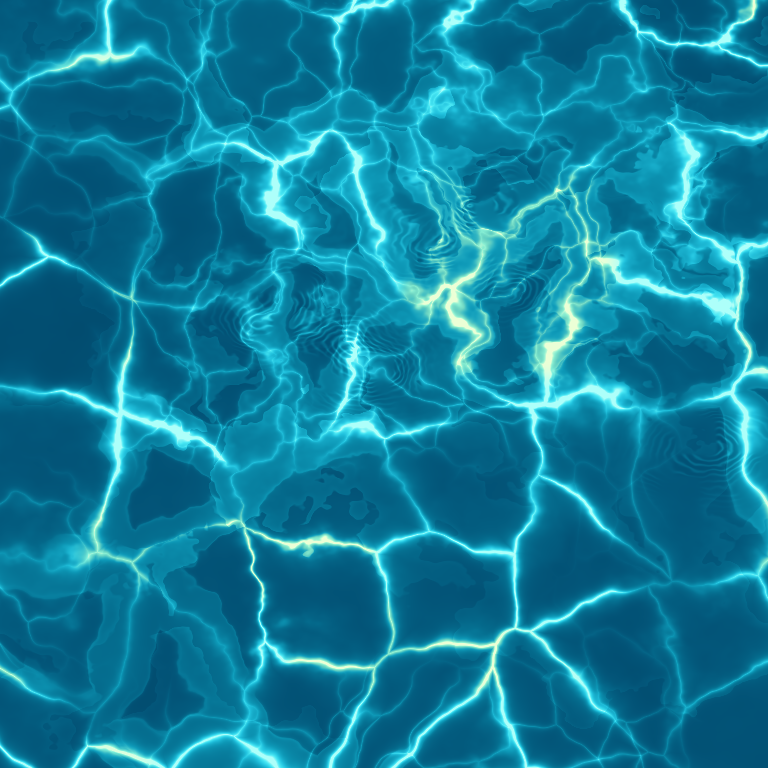
Reproduce this texture procedurally as a Shadertoy shader.

```glsl
// Sunlit pool water: a net of bright caustic lines over deep teal.
// Warped Voronoi borders give the net, noise contours give folded sheets of
// light, and scattered ring patches give fine surface ripples.

const float CELLS = 6.2;          // large net cells across the canvas
const float FINE_RATIO = 1.75;    // density of the fine net against the large
const float WARP = 0.75;          // bending of the lines, in cells
const float CORE_WIDTH = 0.025;   // bright thread, in cells
const float GLOW_WIDTH = 0.08;    // soft halo, in cells
const float RIPPLE_FREQ = 560.0;  // ring phase per canvas width
const int RIPPLE_PATCHES = 7;
const int TONES = 7;
const vec3 WARM_FRINGE = vec3(0.24, 0.02, -0.14);

// Water colours from shade to sparkle
const vec3 WATER[TONES] = vec3[TONES](
    vec3(0.004, 0.25, 0.385), vec3(0.01, 0.33, 0.47), vec3(0.02, 0.44, 0.57),
    vec3(0.05, 0.59, 0.71), vec3(0.13, 0.76, 0.87), vec3(0.29, 0.91, 0.96),
    vec3(0.68, 1.0, 0.98));

float hash(vec2 p) {
    return fract(sin(dot(p, vec2(127.1, 311.7))) * 43758.5453);
}

vec2 hash2(vec2 p) {
    return vec2(hash(p), hash(p + 37.3));
}

float noise(vec2 p) {
    vec2 i = floor(p), f = fract(p);
    f = f * f * f * (f * (f * 6.0 - 15.0) + 10.0);
    return mix(mix(hash(i), hash(i + vec2(1, 0)), f.x),
               mix(hash(i + vec2(0, 1)), hash(i + vec2(1, 1)), f.x), f.y);
}

float fbm(vec2 p) {
    float sum = 0.0, amp = 0.54;
    for (int i = 0; i < 4; i++) {
        sum += amp * noise(p);
        p = mat2(1.6, 1.2, -1.2, 1.6) * p + 9.7;
        amp *= 0.48;
    }
    return sum;
}

vec2 fbm2(vec2 p) {
    return vec2(fbm(p), fbm(p + 51.7)) - 0.5;
}

// Distance to the nearest Voronoi border, in cells
float borderDistance(vec2 p) {
    vec2 cell = floor(p), f = fract(p), nearest = vec2(0.0), home = vec2(0.0);
    float best = 9.0;
    for (int y = -1; y <= 1; y++)
    for (int x = -1; x <= 1; x++) {
        vec2 g = vec2(x, y), r = g + hash2(cell + g) - f;
        if (dot(r, r) < best) { best = dot(r, r); nearest = r; home = g; }
    }
    float d = 9.0;
    for (int y = -2; y <= 2; y++)
    for (int x = -2; x <= 2; x++) {
        vec2 g = home + vec2(x, y), r = g + hash2(cell + g) - f, gap = r - nearest;
        if (dot(gap, gap) > 1e-4) d = min(d, dot(0.5 * (r + nearest), normalize(gap)));
    }
    return d;
}

// Bright threads with ribbons of light whose width wanders
float causticNet(vec2 p, float power) {
    float d = borderDistance(p);
    float ribbon = 0.02 + 0.26 * smoothstep(0.5, 0.85, noise(p * 0.8 + 14.0));
    float thread = 0.65 * exp(-d / CORE_WIDTH) + 0.35 * exp(-d / GLOW_WIDTH);
    float sheet = smoothstep(ribbon + 0.012, ribbon - 0.012, d);
    float rim = exp(-abs(d - ribbon) / 0.018) * smoothstep(0.03, 0.1, ribbon);
    return power * thread + sheet * smoothstep(0.03, 0.12, ribbon) * 0.16 + 0.13 * rim;
}

// One-sided folds: a sharp contour that fades away behind its edge
float foldedSheet(vec2 p) {
    float h = fbm(p) - 0.54;
    return smoothstep(0.0, 0.012, h) * exp(-max(h, 0.0) * 9.0);
}

// Squashed, broken rings in scattered patches
float ripples(vec2 uv, vec2 bend) {
    float sum = 0.0;
    for (int i = 0; i < RIPPLE_PATCHES; i++) {
        vec2 seed = vec2(float(i) * 3.7, 8.3);
        vec2 centre = vec2(0.35, 0.38) + vec2(0.6, 0.55) * hash2(seed);
        float r = length((uv - centre) * vec2(1.0, 1.7) + bend * 0.05);
        float crest = pow(0.5 + 0.5 * sin(r * RIPPLE_FREQ), 2.0) - 0.3;
        sum += crest * exp(-r * r / 0.005);
    }
    return sum * smoothstep(0.3, 0.65, noise(uv * 38.0));
}

void mainImage(out vec4 fragColor, in vec2 fragCoord) {
    vec2 uv = fragCoord / iResolution.y;
    vec2 p = uv * CELLS;

    // Surface bending, rougher in choppy areas
    float chop = smoothstep(0.35, 0.75, noise(uv * 3.1 + 4.0));
    vec2 bend = fbm2(p * 0.9 + 3.0);
    vec2 fineBend = fbm2(p * vec2(2.6, 3.4) + 20.0);
    vec2 q = p + WARP * bend + fineBend * mix(0.12, 0.36, chop);

    // Add up the light
    float power = mix(0.3, 1.2, smoothstep(0.2, 0.8, noise(q * 1.3 + 7.0)));
    float light = 0.08 + 0.27 * fbm(p * 0.55 + bend) + 0.05 * fineBend.x;
    light += causticNet(q, power);
    float fineMask = smoothstep(0.4, 0.75, noise(p * 0.6 + 31.0));
    float fineD = borderDistance(q * FINE_RATIO + bend + 11.0);
    light += fineMask * (0.3 * exp(-fineD / 0.035) + 0.08 * exp(-fineD / 0.15));
    light += 0.2 * foldedSheet(q * 0.9 + fineBend * 0.5 + 60.0) * (0.4 + 0.6 * chop);
    light += 0.26 * ripples(uv, bend + fineBend);

    // Map light to water colour
    vec3 colour = WATER[0];
    for (int i = 1; i < TONES; i++)
        colour = mix(colour, WATER[i], clamp(light * 5.0 - float(i - 1), 0.0, 1.0));

    // Rare warm dispersion on the brightest threads
    float fringe = smoothstep(0.68, 0.85, noise(p * 1.1 + 80.0)) * smoothstep(0.6, 0.9, light);
    colour += WARM_FRINGE * fringe;
    fragColor = vec4(clamp(colour, 0.0, 1.0), 1.0);
}
```
